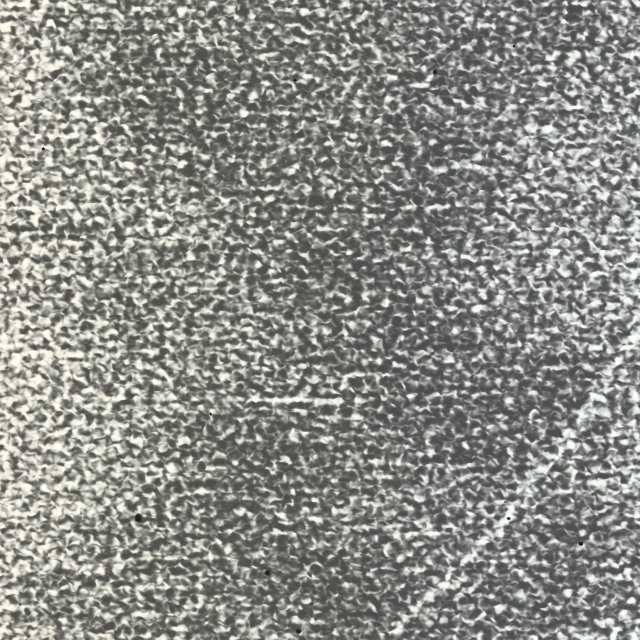
Give the GLSL for this texture, as a WebGL 2 fragment shader.

```glsl
#version 300 es
precision highp float;

uniform vec2 u_resolution;
out vec4 fragColor;

// Grain: cells across the canvas and weight per layer
const vec2 COARSE_CELLS = vec2(62.0, 88.0);
const vec2 MEDIUM_CELLS = vec2(88.0, 116.0);
const vec2 FINE_CELLS = vec2(150.0, 190.0);
const vec3 LAYER_WEIGHTS = vec3(1.0, 0.85, 0.5);
const float MEDIUM_ANGLE = 0.5;
const float GRAIN_CONTRAST = 3.9;
const float WARP = 0.006;

// Horizontal brushing and broad lighting
const vec2 BRUSH_CELLS = vec2(5.0, 110.0);
const float BRUSH_CONTRAST = 1.5;
const float CLOUD_CONTRAST = 1.1;
const float VALLEY_X = 0.56;
const float VALLEY_DEPTH = 0.36;
const float EDGE_LIFT = 3.7;

// Marks
const int STREAK_COUNT = 9;
const float STREAK_WIDTH = 0.0035;
const float STREAK_LIFT = 1.3;
const int PIT_COUNT = 10;
const float PIT_TONE = 0.13;
const vec2 SCRATCH_START = vec2(0.612, 0.017);
const vec2 SCRATCH_BEND = vec2(0.80, 1.05);
const float SCRATCH_WIDTH = 0.007;
const float SCRATCH_LIFT = 1.5;

// Tone curve and tint
const float DARK_TONE = 0.30;
const float TONE_SLOPE = 0.40;
const float HIGHLIGHT = 0.29;
const vec3 WARM_TINT = vec3(0.015, 0.005, -0.055);
const vec3 COOL_TINT = vec3(-0.012, 0.010, -0.012);

// Integer hash giving two values from 0 to 1
vec2 hash2(vec2 cell) {
    uvec2 v = uvec2(ivec2(cell)) * 1664525u + 1013904223u;
    v.x += v.y * 1664525u;
    v.y += v.x * 1664525u;
    v ^= v >> 16u;
    v.x += v.y * 1664525u;
    v.y += v.x * 1664525u;
    v ^= v >> 16u;
    return vec2(v & 0xffffu) / 65535.0;
}

float cornerSlope(vec2 cell, vec2 offset) {
    return dot(hash2(cell) * 2.0 - 1.0, offset);
}

float gradientNoise(vec2 p) {
    vec2 cell = floor(p);
    vec2 f = p - cell;
    vec2 s = f * f * f * (f * (f * 6.0 - 15.0) + 10.0);
    vec2 e = vec2(1.0, 0.0);
    float low = mix(cornerSlope(cell, f), cornerSlope(cell + e, f - e), s.x);
    float high = mix(cornerSlope(cell + e.yx, f - e.yx), cornerSlope(cell + 1.0, f - 1.0), s.x);
    return mix(low, high, s.y);
}

// Curdled flecks, slightly wider than tall
float grain(vec2 uv) {
    vec2 bend = vec2(gradientNoise(uv * 70.0 + 31.0), gradientNoise(uv * 70.0 + 311.0));
    vec2 p = uv + WARP * bend;
    float c = cos(MEDIUM_ANGLE), s = sin(MEDIUM_ANGLE);
    vec3 layers = vec3(gradientNoise(p * COARSE_CELLS),
                       gradientNoise(mat2(c, s, -s, c) * p * MEDIUM_CELLS + 500.0),
                       gradientNoise(p * FINE_CELLS + 900.0));
    return dot(layers, LAYER_WEIGHTS);
}

// Thin level streaks, mostly bright, gathered on the left
float streaks(vec2 uv) {
    float total = 0.0;
    for (int i = 0; i < STREAK_COUNT; i++) {
        vec2 place = hash2(vec2(i, 71));
        vec2 kind = hash2(vec2(i, 72));
        float halfLength = mix(0.04, 0.13, kind.x);
        float along = abs(uv.x - place.x * place.x * 0.8 - 0.08);
        float body = 1.0 - smoothstep(halfLength * 0.7, halfLength, along);
        float across = (uv.y - place.y) / STREAK_WIDTH;
        total += body * exp(-across * across) * (kind.y < 0.25 ? -0.7 : 1.0);
    }
    return total;
}

// Long curved scratch rising to the right
float scratch(vec2 uv) {
    float x = uv.x - SCRATCH_START.x;
    float height = SCRATCH_START.y + x * (SCRATCH_BEND.x + x * SCRATCH_BEND.y);
    float slope = SCRATCH_BEND.x + 2.0 * x * SCRATCH_BEND.y;
    float d = (uv.y - height) / sqrt(1.0 + slope * slope);
    d = (d + 0.008 * gradientNoise(uv * 25.0)) / SCRATCH_WIDTH;
    return exp(-d * d) * smoothstep(-0.06, 0.02, x);
}

// Small ragged dark pits
float pits(vec2 uv) {
    float cover = 0.0;
    float ragged = 0.004 * gradientNoise(uv * 130.0 + 77.0);
    for (int i = 0; i < PIT_COUNT; i++) {
        float radius = mix(0.002, 0.0065, pow(hash2(vec2(i, 92)).x, 2.0));
        float d = length(uv - hash2(vec2(i, 91))) + ragged;
        cover = max(cover, 1.0 - smoothstep(radius * 0.6, radius * 1.4, d));
    }
    return cover;
}

void main() {
    vec2 uv = gl_FragCoord.xy / u_resolution;
    float fromValley = uv.x - VALLEY_X;

    // Sum of all influences, close to a normal distribution
    float level = GRAIN_CONTRAST * grain(uv);
    level += BRUSH_CONTRAST * gradientNoise(uv * BRUSH_CELLS + 200.0);
    level += CLOUD_CONTRAST * gradientNoise(uv * 4.0 + 40.0);
    level += EDGE_LIFT * fromValley * fromValley - VALLEY_DEPTH;
    level += STREAK_LIFT * streaks(uv) + SCRATCH_LIFT * scratch(uv);

    // Even out the levels, then lift the highlights
    float rank = 1.0 / (1.0 + exp(-1.7 * level));
    float tone = DARK_TONE + TONE_SLOPE * rank + HIGHLIGHT * pow(rank, 4.0);
    tone = mix(tone, PIT_TONE, pits(uv));

    vec3 tint = mix(WARM_TINT, COOL_TINT, smoothstep(0.0, 0.9, uv.x));
    fragColor = vec4(clamp(tone * (1.0 + tint), 0.0, 1.0), 1.0);
}
```
